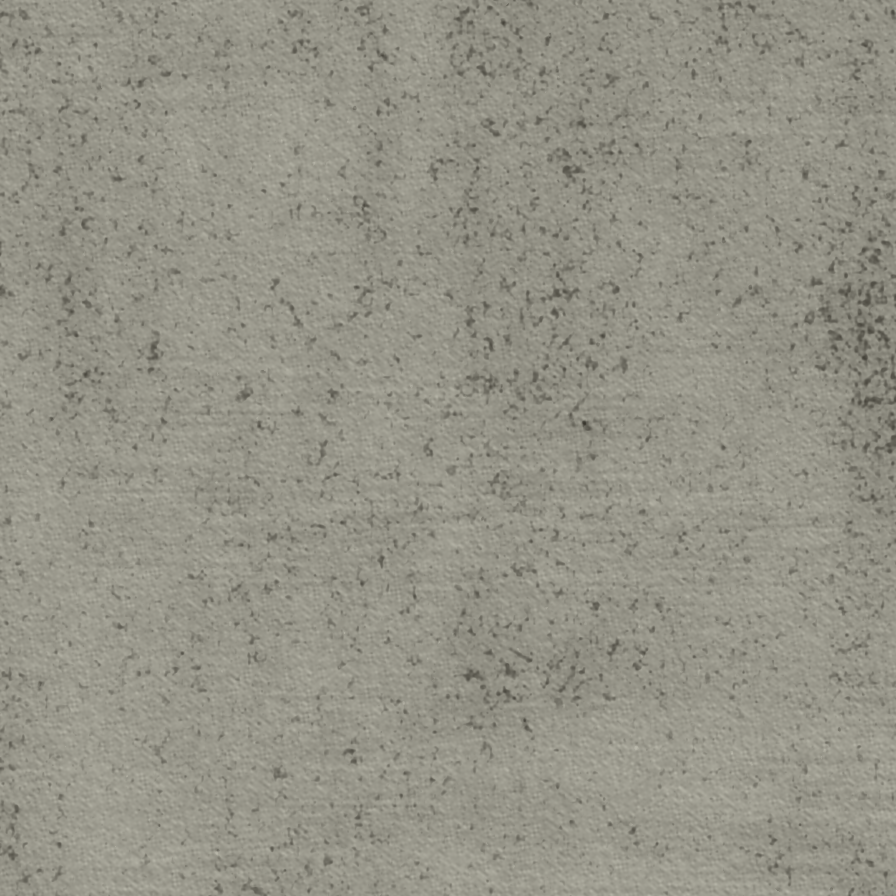
This texture is drawn by a WebGL 1 fragment shader. Its source:

```glsl
precision highp float;
// Weathered grey concrete: a grainy plaster relief carries vertical stains,
// horizontal trowel lines, ragged dark specks and a few small pits.
// Specks come from layered noise whose threshold drops where the stain is deep.
uniform vec2 u_resolution;

float hash(vec2 p) {
  vec3 q = fract(vec3(p.xyx) * 0.1031);
  q += dot(q, q.yzx + 33.33);
  return fract((q.x + q.y) * q.z);
}

float noise(vec2 p) {
  vec2 i = floor(p), f = fract(p);
  f = f * f * (3.0 - 2.0 * f);
  return mix(mix(hash(i), hash(i + vec2(1, 0)), f.x),
             mix(hash(i + vec2(0, 1)), hash(i + vec2(1, 1)), f.x), f.y);
}

// Octaves are turned against each other to hide the lattice
float layered(vec2 p) {
  float sum = 0.0, weight = 0.5;
  for (int i = 0; i < 4; i++) {
    sum += weight * noise(p);
    p = mat2(1.66, 1.24, -1.24, 1.66) * p + 17.3;
    weight *= 0.5;
  }
  return sum / 0.9375;
}

// Soft elliptical patch
float blot(vec2 p, vec2 centre, vec2 size) {
  vec2 d = (p - centre) / size;
  return exp(-dot(d, d));
}

// Cellular spots: some cells hold one spot, taller than wide
float spots(vec2 p, float cells, float chance, float radius) {
  vec2 q = p * cells, home = floor(q);
  float cover = 0.0;
  for (int y = -1; y <= 1; y++) {
    for (int x = -1; x <= 1; x++) {
      vec2 cell = home + vec2(x, y);
      vec2 centre = cell + vec2(hash(cell + 3.7), hash(cell + 81.2));
      float r = radius * (0.5 + hash(cell + 140.6));
      float d = length((q - centre) * vec2(1.0, 0.7)) + 0.1 * (noise(q * 9.0) - 0.5);
      cover = max(cover, step(hash(cell + 211.4), chance) * (1.0 - smoothstep(r * 0.3, r * 1.3, d)));
    }
  }
  return cover;
}

// How deeply the wall is stained, 0 to about 1
float stainDepth(vec2 p) {
  float rightHalf = smoothstep(0.485, 0.515, p.x);
  float lowerHalf = 1.0 - smoothstep(0.4, 0.52, p.y);
  float stain = 0.24 + 0.85 * (layered(p * vec2(9.0, 7.0) + 5.1) - 0.5);
  stain += 0.6 * (layered(p * vec2(24.0, 2.6) + 40.0) - 0.5);
  stain += 0.5 * (layered(p * 30.0 + 3.0) - 0.5);
  stain += 0.12 * rightHalf + 0.1 * (1.0 - lowerHalf);
  stain += 0.5 * blot(p, vec2(0.53, 0.82), vec2(0.05, 0.17));
  stain += 0.6 * blot(p, vec2(1.0, 0.66), vec2(0.11, 0.16));
  stain += 0.35 * blot(p, vec2(0.08, 0.63), vec2(0.03, 0.18));
  stain += 0.4 * blot(p, vec2(0.42, 0.87), vec2(0.022, 0.16));
  stain += 0.35 * blot(p, vec2(0.6, 0.24), vec2(0.12, 0.07));
  // Pale washed bands across the lower right
  stain -= 0.4 * rightHalf * lowerHalf * smoothstep(0.5, 0.8, noise(p * vec2(2.5, 20.0) + 9.0));
  return clamp(stain, 0.0, 1.1);
}

void main() {
  vec2 p = gl_FragCoord.xy / min(u_resolution.x, u_resolution.y);
  vec2 turned = mat2(0.8, 0.6, -0.6, 0.8) * p + 2.0;
  float stain = stainDepth(p);

  // Fine relief lit from the upper left, with an unlit grain beneath
  vec2 grainAt = turned * 290.0;
  float relief = noise(grainAt) - noise(grainAt + vec2(-0.1, 0.8));
  float grain = noise(turned * 150.0 + 60.0) + noise(p * 256.0 + 14.0) - 1.0;

  // Thin trowel lines, present only in places
  float lineMask = smoothstep(0.4, 0.75, noise(p * vec2(5.0, 14.0) + 31.0));
  float trowel = (noise(p * vec2(12.0, 230.0) + 77.0) - 0.5) * (0.3 + lineMask);

  // Ragged specks, small and dense in the stains
  float raggedness = 0.4 * noise(turned * 165.0 + 12.0)
                   + 0.35 * noise(p * vec2(270.0, 240.0) + 25.0)
                   + 0.25 * noise(turned * 85.0 + 50.0);
  float threshold = 0.65 - 0.19 * stain;
  float speck = smoothstep(threshold, threshold + 0.34, raggedness);

  float pit = spots(p, 42.0, 0.012 + 0.05 * stain, 0.13);
  float fleck = spots(p + 7.3, 60.0, 0.03, 0.08);

  float tone = 0.08 * relief + 0.035 * grain + 0.04 * trowel;
  tone -= 0.06 * stain + 0.21 * speck + 0.12 * pit;
  tone += 0.06 * fleck;

  vec3 concrete = vec3(0.619, 0.613, 0.565);
  gl_FragColor = vec4(concrete + tone * vec3(1.0, 1.01, 0.97), 1.0);
}
```
